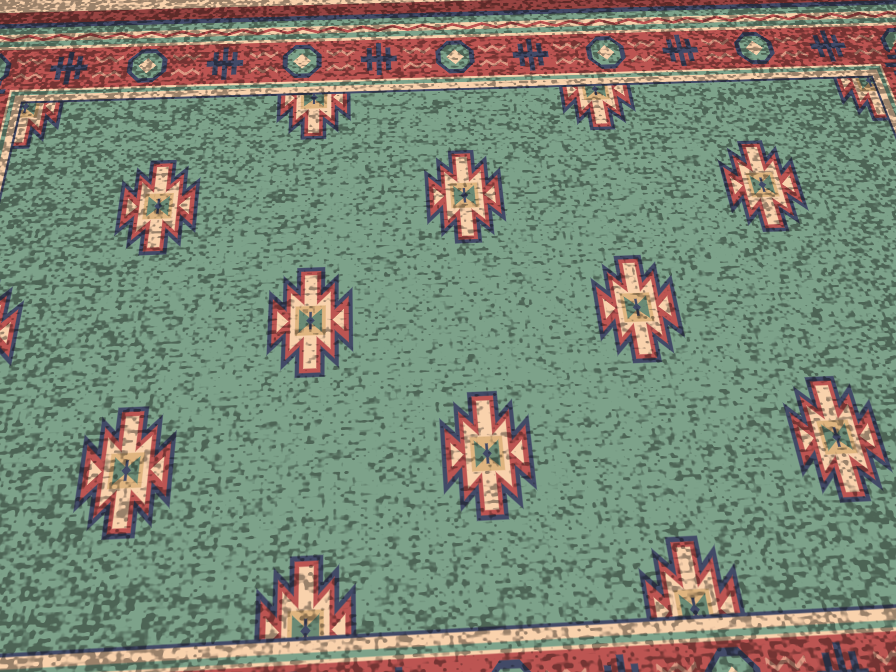
Write a WebGL 1 fragment shader that draws this pattern.

```glsl
precision highp float;
// Woven rug seen at a slant: stepped medallions in staggered rows inside a striped border.
uniform vec2 u_resolution;

#define GREEN vec3(0.47, 0.61, 0.52)
#define RED vec3(0.71, 0.32, 0.31)
#define CREAM vec3(0.94, 0.79, 0.65)
#define NAVY vec3(0.25, 0.28, 0.39)
#define GOLD vec3(0.84, 0.68, 0.48)
#define ROW_PITCH 0.385     // row spacing, relative to column spacing
#define HALF_WIDTH 0.128    // medallion half width
#define OUTLINE 0.095       // width of each medallion outline
#define BAND_MID 0.152      // centre line of the ornamented band
#define ORNAMENT_PITCH 0.2775
#define SHADOW 0.64         // brightness in the hollows of the pile

float hash(vec2 p) {
  return fract(sin(dot(p, vec2(127.1, 311.7))) * 43758.5453);
}

float noise(vec2 p) {
  vec2 i = floor(p), f = fract(p);
  f = f * f * (3.0 - 2.0 * f);
  return mix(mix(hash(i), hash(i + vec2(1.0, 0.0)), f.x),
             mix(hash(i + vec2(0.0, 1.0)), hash(i + 1.0), f.x), f.y);
}

float fill(float d, float aa) { return 1.0 - smoothstep(-aa, aa, d); }

float box(vec2 p, vec2 size) {
  vec2 d = abs(p) - size;
  return max(d.x, d.y);
}

// Screen to rug plane: x counts columns, y counts rows from the middle row.
vec2 rugPlane(vec2 p) {
  vec2 tilt = vec2(0.015, -0.082);
  vec2 r = p - vec2(0.462, 0.477);
  vec2 mx = vec2(0.5, -0.041) - tilt * p.x;
  vec2 my = vec2(-0.013, 0.154) - tilt * p.y;
  return vec2(r.x * my.y - mx.y * r.y, mx.x * r.y - my.x * r.x) / (mx.x * my.y - mx.y * my.x);
}

// Tower with slanted spikes stepping down on both sides; p lies in one quadrant.
float steppedShape(vec2 p, float steps) {
  float d = box(p, vec2(0.34, 1.27));
  for (int i = 1; i < 3; i++) {
    float k = float(i);
    float slant = (p.y - (1.13 - 0.34 * k) - 0.9 * (p.x - k / 3.0)) / 1.345;
    float spike = max(p.x - (k + 1.0) / 3.0, slant);
    if (k <= steps) d = min(d, spike);
  }
  return d;
}

vec3 medallion(vec3 col, vec2 p, float aa) {
  p = abs(p);
  float body = steppedShape(p, 2.0);
  float core = steppedShape(p, 1.0) + 2.0 * OUTLINE;
  float wedge = max(p.x - 0.79, p.y - 0.9 * (p.x - 0.52));
  float bow = max(p.x - 0.27, p.y - 0.05 - 0.8 * p.x);
  col = mix(col, NAVY, fill(body, aa));
  col = mix(col, RED, fill(body + OUTLINE, aa));
  col = mix(col, CREAM, fill(min(core, wedge), aa));
  col = mix(col, GOLD, fill(box(p, vec2(0.36, 0.34)), aa));
  col = mix(col, GREEN * 0.85, fill(bow, aa));
  return mix(col, NAVY, fill(min(p.x + p.y - 0.1, box(p, vec2(0.03, 0.2))), aa));
}

// Rosettes and barred crosses in turn, with small zigzags between them.
vec3 bandOrnament(vec3 col, float along, float across, float aa) {
  float cell = floor(along / ORNAMENT_PITCH + 0.5);
  vec2 p = abs(vec2(along - cell * ORNAMENT_PITCH, across));
  float diamond = max(p.x + p.y - 0.095, max(p.x, p.y) - 0.07);
  float bars = min(box(p, vec2(0.065, 0.012)), box(p, vec2(0.009, 0.068)));
  bars = min(bars, box(p - vec2(0.034, 0.0), vec2(0.009, 0.048)));
  float wave = abs(fract(p.x * 22.0) - 0.5) * 0.035;
  float hook = max(abs(p.y - 0.022 - wave) - 0.006, abs(p.x - 0.118) - 0.03);
  col = mix(col, mix(RED, CREAM, 0.55), fill(hook, aa));
  if (mod(cell, 2.0) > 0.5) return mix(col, NAVY, fill(bars, aa));
  col = mix(col, NAVY, fill(diamond, aa));
  col = mix(col, GREEN, fill(diamond + 0.018, aa));
  return mix(col, CREAM, fill(p.x + p.y - 0.032, aa));
}

// Border stripes, painted from the field outwards.
vec3 border(vec3 col, float d, float along, float aa) {
  col = mix(col, NAVY, fill(0.012 - d, aa));
  col = mix(col, CREAM, fill(0.020 - d, aa));
  col = mix(col, GREEN, fill(0.045 - d, aa));
  col = mix(col, CREAM, fill(0.060 - d, aa));
  col = mix(col, RED, fill(0.068 - d, aa));
  col = bandOrnament(col, along, d - BAND_MID, aa);
  col = mix(col, CREAM, fill(0.235 - d, aa));
  col = mix(col, GREEN, fill(0.248 - d, aa));
  col = mix(col, CREAM, fill(0.270 - d, aa));
  float zigzag = abs(d - 0.276 - 0.036 * abs(fract(along * 9.0) - 0.5)) - 0.006;
  col = mix(col, RED, fill(zigzag, aa));
  col = mix(col, GREEN, fill(0.302 - d, aa));
  col = mix(col, NAVY, fill(0.330 - d, aa));
  col = mix(col, RED * 0.8, fill(0.350 - d, aa));
  return mix(col, CREAM, fill(0.400 - d, aa));
}

void main() {
  vec2 p = gl_FragCoord.xy / u_resolution.y;
  vec2 uv = rugPlane(vec2(p.x, 1.0 - p.y));
  vec2 q = uv * vec2(1.0, ROW_PITCH);
  float aa = 1.6 / u_resolution.y;

  // Staggered medallions
  float row = floor(uv.y + 0.5);
  float column = uv.x - 0.5 * mod(row, 2.0);
  vec2 local = vec2(fract(column + 0.5) - 0.5, (uv.y - row) * ROW_PITCH);
  vec3 col = medallion(GREEN, local / HALF_WIDTH, aa / HALF_WIDTH);

  // Frame around three columns and four rows
  vec2 outside = abs(q - vec2(0.5, 0.0)) - vec2(1.5, 2.0 * ROW_PITCH);
  float along = outside.x > outside.y ? q.y : q.x - 0.51;
  col = border(col, max(outside.x, outside.y), along, aa);

  // Looped pile, faint ribs and light falling off to the edges
  float pile = 0.7 * noise(q * vec2(95.0, 125.0)) + 0.3 * noise(q * vec2(38.0, 60.0) + 7.0);
  float rib = 0.06 * sin(q.y * 345.0);
  vec2 away = gl_FragCoord.xy / u_resolution - vec2(0.52, 0.45);
  float tone = pile + rib + 0.08 - 0.55 * dot(away, away);
  col *= mix(SHADOW, 1.04, smoothstep(0.22, 0.52, tone));
  gl_FragColor = vec4(col, 1.0);
}
```
